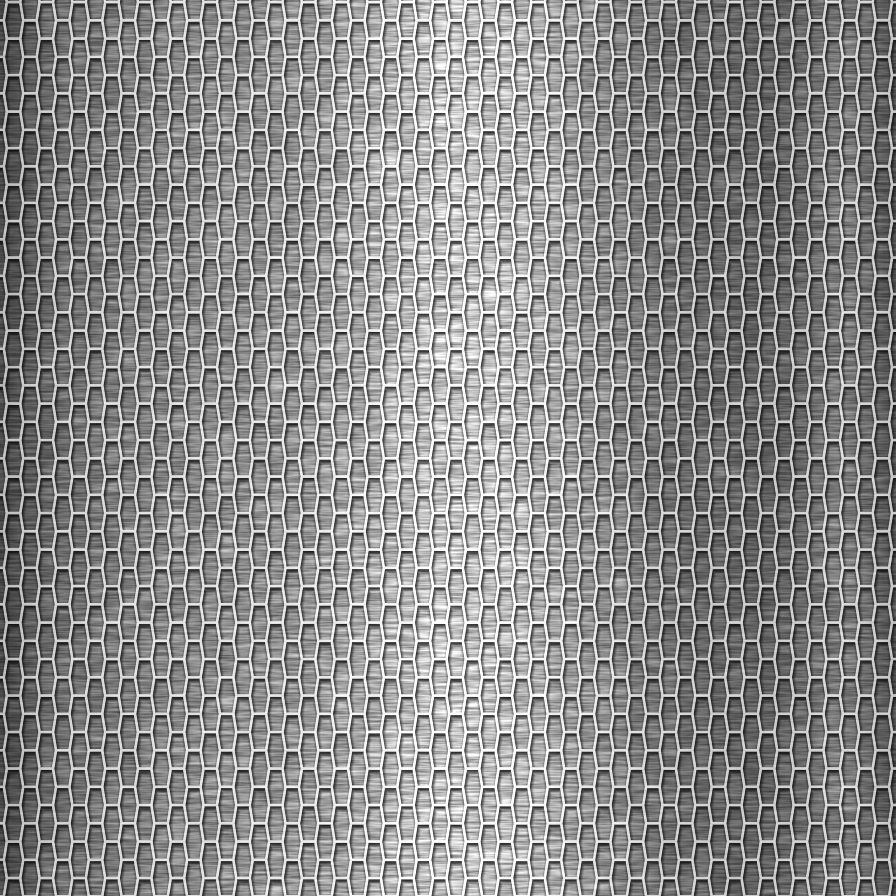
Write a WebGL 2 fragment shader that draws this pattern.

```glsl
#version 300 es
precision highp float;
// Brushed metal sheet under a raised mesh of tall, flat-topped hexagons.
// Two interleaved lattices give the cells; stretched cellular noise gives the
// brushing, and soft vertical bands of light shade the whole sheet.

uniform vec2 u_resolution;
out vec4 fragColor;

// Mesh, in units of the canvas
const vec2 REPEATS = vec2(27.33, 24.55);
const vec2 CELL_ORIGIN = vec2(0.3993, 0.5903);
const float FLAT_SHARE = 0.41;          // flat edge, as a share of the column pitch
const float WIRE_HALF_WIDTH = 0.0015;

// Shadow cast by the wires toward the lower right
const vec2 SHADOW_OFFSET = vec2(-0.0010, 0.0026);
const float SHADOW_SOFTNESS = 0.0040;
const float SHADOW_DEPTH = 0.72;

// Brushing
const vec2 COARSE_GRAIN = vec2(16.0, 230.0);
const vec2 FINE_GRAIN = vec2(36.0, 420.0);
const float GRAIN_STRENGTH = 0.95;
const float WIRE_GRAIN = 0.14;

// Tones
const float AMBIENT = 0.37;
const float WIRE_BASE = 0.60;
const float WIRE_GAIN = 0.56;
const vec3 METAL_TINT = vec3(1.0);

vec2 hash2(vec2 p) {
    vec3 q = fract(p.xyx * vec3(0.1031, 0.1030, 0.0973));
    q += dot(q, q.yzx + 33.33);
    return fract((q.xx + q.yz) * q.zy);
}

// Distance to the nearest of one random point per grid cell
float cellular(vec2 p) {
    vec2 base = floor(p);
    float nearest = 2.0;
    for (int j = -1; j <= 1; j++) {
        for (int i = -1; i <= 1; i++) {
            vec2 cell = base + vec2(i, j);
            vec2 delta = cell + hash2(cell) - p;
            nearest = min(nearest, dot(delta, delta));
        }
    }
    return sqrt(nearest);
}

// Signed distance to the hexagon's border, positive inside
float hexInset(vec2 p) {
    vec2 pitch = 1.0 / REPEATS;
    float flatHalf = 0.5 * FLAT_SHARE * pitch.x;
    float wideHalf = 0.5 * pitch.x - flatHalf;
    float tallHalf = 0.5 * pitch.y;
    vec2 slantNormal = normalize(vec2(tallHalf, wideHalf - flatHalf));
    p = abs(p);
    return min(tallHalf - p.y, dot(slantNormal, vec2(wideHalf, 0.0) - p));
}

// Position relative to the centre of the enclosing hexagon
vec2 hexLocal(vec2 p) {
    vec2 pitch = 1.0 / REPEATS;
    vec2 even = mod(p - CELL_ORIGIN + 0.5 * pitch, pitch) - 0.5 * pitch;
    vec2 odd = mod(p - CELL_ORIGIN, pitch) - 0.5 * pitch;
    return hexInset(even) > hexInset(odd) ? even : odd;
}

float glow(float x, float centre, float width) {
    float t = (x - centre) / width;
    return exp(-t * t);
}

// Vertical bands of reflected light
float sheetLight(float x) {
    float light = AMBIENT + 0.39 * glow(x, 0.52, 0.17);
    light += 0.15 * glow(x, 0.22, 0.16) + 0.10 * glow(x, 0.94, 0.045);
    return light - 0.11 * glow(x, 0.0, 0.04) - 0.07 * glow(x, 1.0, 0.025);
}

void main() {
    vec2 uv = gl_FragCoord.xy / u_resolution;
    float pixel = 1.0 / min(u_resolution.x, u_resolution.y);
    float light = sheetLight(uv.x);

    // Brushed floor of the cells
    float grain = 0.5 * cellular(uv * COARSE_GRAIN)
                + 0.5 * cellular(uv * FINE_GRAIN + 17.0) - 0.46;
    float metal = light * (1.04 + GRAIN_STRENGTH * grain);

    // Shadow along the top and left of each cell
    vec2 local = hexLocal(uv);
    float shadowInset = hexInset(local + SHADOW_OFFSET) - WIRE_HALF_WIDTH;
    float shadow = 1.0 - smoothstep(-0.5 * SHADOW_SOFTNESS, SHADOW_SOFTNESS, shadowInset);
    metal *= 1.0 - SHADOW_DEPTH * shadow;

    // Bright wires with a trace of the brushing
    float wire = WIRE_BASE + WIRE_GAIN * light + WIRE_GRAIN * grain;
    float wireMask = 1.0 - smoothstep(-0.6 * pixel, 0.6 * pixel,
                                      hexInset(local) - WIRE_HALF_WIDTH);
    float tone = mix(metal, wire, wireMask);
    fragColor = vec4(METAL_TINT * clamp(tone, 0.0, 1.0), 1.0);
}
```
